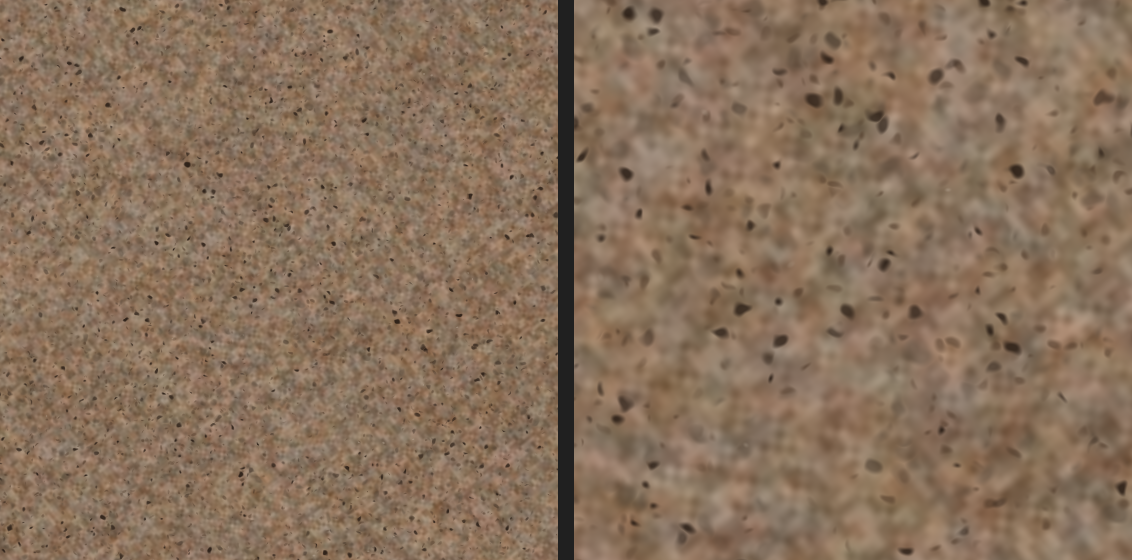
Left: the whole. Right: its middle third, enlarged.
A WebGL 1 fragment shader for this texture:

```glsl
precision highp float;
// Fine-grained brown granite: layered value noise gives the mottled tan body
// with faint pink and ochre minerals; jittered cells scatter soft grey
// smudges, fine flecks and dark mica specks that gather in loose clusters.

uniform vec2 u_resolution;

// Colours
const vec3 BODY = vec3(0.555, 0.459, 0.373);
const vec3 PINK_SHIFT = vec3(0.052, -0.014, -0.030);
const vec3 OCHRE_SHIFT = vec3(0.014, 0.006, -0.036);
const vec3 SMUDGE = vec3(0.270, 0.220, 0.170);
const vec3 FLECK = vec3(0.290, 0.205, 0.140);
const vec3 MICA = vec3(0.150, 0.105, 0.075);
const vec3 GLINT = vec3(0.72, 0.66, 0.59);

// Feature counts per canvas height
const float CLOUD_FREQ = 6.0;
const float PATCH_FREQ = 28.0;
const float GRAIN_FREQ = 82.0;
const float FINE_FREQ = 170.0;
const float SMUDGE_CELLS = 62.0;
const float FLECK_CELLS = 105.0;
const float MICA_CELLS = 72.0;
const float GLINT_CELLS = 50.0;

// Brightness swing of each noise layer
const float CLOUD_AMP = 0.028;
const float PATCH_AMP = 0.042;
const float GRAIN_AMP = 0.125;
const float FINE_AMP = 0.140;

float hash(vec2 p) {
  return fract(sin(dot(p, vec2(127.1, 311.7))) * 43758.5453);
}

vec2 hash2(vec2 p) {
  return vec2(hash(p), hash(p + 57.3));
}

mat2 rotation(float angle) {
  float c = cos(angle), s = sin(angle);
  return mat2(c, s, -s, c);
}

float valueNoise(vec2 p) {
  vec2 i = floor(p), f = fract(p);
  f = f * f * (3.0 - 2.0 * f);
  float low = mix(hash(i), hash(i + vec2(1.0, 0.0)), f.x);
  float high = mix(hash(i + vec2(0.0, 1.0)), hash(i + vec2(1.0, 1.0)), f.x);
  return mix(low, high, f.y);
}

// Zero-centred noise on a turned grid, so that layers never line up
float layer(vec2 uv, float freq, float seed) {
  return valueNoise(rotation(seed) * uv * freq + seed * 17.0) - 0.5;
}

// Where dark minerals gather
float cluster(vec2 uv) {
  return layer(uv, 9.0, 5.8) + 0.8 * layer(uv, 24.0, 3.9);
}

// Coverage of scattered, slightly stretched grains; radii are in cell units
float grains(vec2 uv, float cells, float density, float gather, vec2 radii,
             float blur, float seed) {
  vec2 p = uv * cells, home = floor(p);
  float cover = 0.0;
  for (int y = -1; y <= 1; y++) {
    for (int x = -1; x <= 1; x++) {
      vec2 cell = home + vec2(float(x), float(y));
      vec2 id = cell + seed * 31.0;
      float size = hash(id + 11.7);
      float chance = density + gather * cluster((cell + 0.5) / cells);
      float present = step(hash(id + 5.1), chance);
      vec2 d = rotation(6.2832 * hash(id + 23.9)) * (p - cell - hash2(id));
      d *= vec2(0.85, 1.0 + 0.4 * hash(id + 41.3));
      float radius = mix(radii.x, radii.y, size * size);
      float shape = 1.0 - smoothstep(radius - blur, radius + blur, length(d));
      float strength = mix(0.3, 1.0, hash(id + 71.9));
      cover = max(cover, present * shape * strength);
    }
  }
  return cover;
}

void main() {
  vec2 uv = gl_FragCoord.xy / u_resolution.y;

  // Mottled body
  float tone = CLOUD_AMP * layer(uv, CLOUD_FREQ, 1.3)
             + PATCH_AMP * layer(uv, PATCH_FREQ, 0.6)
             + GRAIN_AMP * layer(uv, GRAIN_FREQ, 2.7)
             + FINE_AMP * layer(uv, FINE_FREQ, 0.9);
  vec3 color = BODY + tone;

  // Pink feldspar and ochre stains
  float pink = layer(uv, 68.0, 3.4) + 0.4 * layer(uv, 20.0, 4.1);
  float ochre = layer(uv, 52.0, 5.2) + 0.4 * layer(uv, 14.0, 2.2);
  color += PINK_SHIFT * pink + OCHRE_SHIFT * ochre;

  // Ragged outlines for the dark minerals
  vec2 ragged = uv + 0.005 * vec2(layer(uv, 140.0, 0.4), layer(uv, 140.0, 1.9));

  float smudge = grains(ragged, SMUDGE_CELLS, 0.32, 0.45, vec2(0.12, 0.42), 0.20, 1.0);
  color = mix(color, SMUDGE, 0.42 * smudge);

  float fleck = grains(ragged, FLECK_CELLS, 0.20, 0.20, vec2(0.14, 0.34), 0.18, 4.0);
  color = mix(color, FLECK, 0.55 * fleck);

  float mica = grains(ragged, MICA_CELLS, 0.15, 0.20, vec2(0.12, 0.33), 0.14, 2.0);
  color = mix(color, MICA, 0.90 * mica);

  // Rare pale glints
  float glint = grains(uv, GLINT_CELLS, 0.02, 0.0, vec2(0.05, 0.10), 0.06, 3.0);
  color = mix(color, GLINT, 0.5 * glint);

  gl_FragColor = vec4(clamp(color, 0.0, 1.0), 1.0);
}
```
